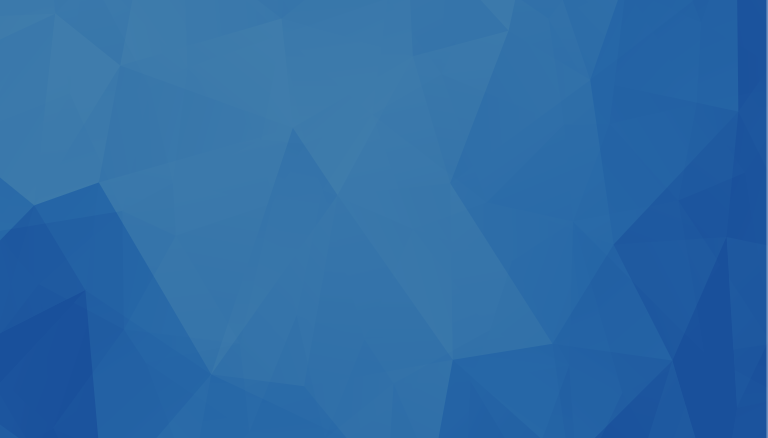
Give the GLSL for this background, as a Shadertoy shader.

```glsl
float hash(vec2 p) {
    return fract(sin(dot(p, vec2(127.1, 311.7))) * 43758.5453);
}

float cross2(vec2 a, vec2 b) {
    return a.x * b.y - a.y * b.x;
}

// Broad light and shade over the canvas, uv in 0..1
float lightField(vec2 uv) {
    float right = max(uv.x - 0.43, 0.0);
    float below = 0.85 - uv.y;
    float corner = (1.0 - smoothstep(0.1, 0.24, uv.x)) * (1.0 - smoothstep(0.3, 0.75, uv.y));
    return clamp(0.94 - 2.6 * right * right - 0.45 * below * below - 0.65 * corner, 0.08, 1.0);
}

vec2 gridVertex(vec2 cell, float seed) {
    vec2 jitter = vec2(hash(cell + seed), hash(cell + seed + 41.3)) - 0.5;
    return cell + 0.8 * jitter;
}

// Antialiased triangle, independent of winding
float coverage(vec2 p, vec2 a, vec2 b, vec2 c) {
    float winding = cross2(b - a, c - a) < 0.0 ? -1.0 : 1.0;
    float d = winding * cross2(b - a, p - a) / length(b - a);
    d = min(d, winding * cross2(c - b, p - b) / length(c - b));
    d = min(d, winding * cross2(a - c, p - c) / length(a - c));
    return clamp(d * iResolution.y + 0.5, 0.0, 1.0);
}

// Tone of one layer of irregular triangles, scale in cells per canvas height
float facetTone(vec2 p, vec2 scale, float angle, float seed) {
    float aspect = iResolution.x / iResolution.y;
    mat2 turn = mat2(cos(angle), sin(angle), -sin(angle), cos(angle));
    vec2 q = turn * p;
    vec2 home = floor(q * scale);
    float sum = 0.0, weight = 0.0;

    for (int j = -1; j <= 1; j++)
    for (int i = -1; i <= 1; i++) {
        vec2 cell = home + vec2(i, j);
        vec2 a = gridVertex(cell, seed) / scale;
        vec2 b = gridVertex(cell + vec2(1, 0), seed) / scale;
        vec2 c = gridVertex(cell + vec2(1, 1), seed) / scale;
        vec2 d = gridVertex(cell + vec2(0, 1), seed) / scale;

        // Split each quad along its shorter diagonal
        bool splitAC = length(c - a) < length(d - b);
        for (int k = 0; k < 2; k++) {
            vec2 u = splitAC ? a : b;
            vec2 v = splitAC ? c : d;
            vec2 w = splitAC ? (k == 0 ? b : d) : (k == 0 ? a : c);
            float cover = coverage(q, u, v, w);
            if (cover <= 0.0) continue;

            vec2 centre = (u + v + w) / 3.0;
            float tone = lightField((centre * turn) / vec2(aspect, 1.0));
            float rnd = hash(cell + seed + 17.7 * float(k + 1));
            float slope = 6.2832 * hash(cell + seed + 9.1 * float(k + 1));
            tone += (rnd - 0.5) * (0.13 + 0.42 * (1.0 - tone));
            tone += 0.35 * dot(q - centre, vec2(cos(slope), sin(slope)));
            sum += tone * cover;
            weight += cover;
        }
    }
    return sum / max(weight, 1e-4);
}

void mainImage(out vec4 fragColor, in vec2 fragCoord) {
    vec2 p = fragCoord / iResolution.y;

    // Tall facets with a fainter, finer set showing through
    float tone = 0.8 * facetTone(p, vec2(4.0, 3.0), 0.12, 3.0)
               + 0.2 * facetTone(p, vec2(5.6, 4.2), -0.3, 58.0);
    tone = clamp(tone, 0.0, 1.0);

    // Deep blue to muted steel blue
    vec3 deep = vec3(0.098, 0.312, 0.608);
    vec3 middle = vec3(0.15, 0.405, 0.655);
    vec3 pale = vec3(0.247, 0.488, 0.673);
    vec3 colour = mix(deep, middle, min(2.0 * tone, 1.0));
    colour = mix(colour, pale, max(2.0 * tone - 1.0, 0.0));

    // Thin pale rim along the right side
    float rim = smoothstep(0.9975, 0.9985, fragCoord.x / iResolution.x);
    colour = mix(colour, vec3(0.85, 0.9, 0.95), 0.42 * rim);
    fragColor = vec4(colour, 1.0);
}
```
